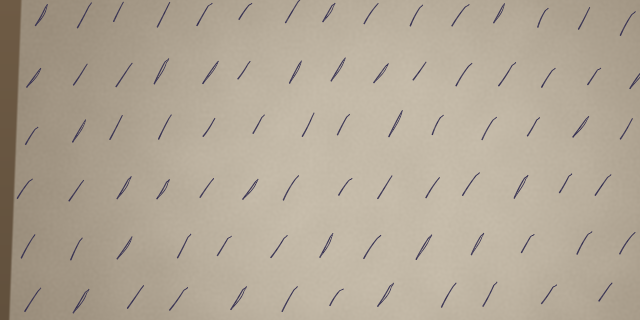
A Shadertoy shader for this pattern:

```glsl
#define PAPER_LIT vec3(0.77, 0.73, 0.66)
#define PAPER_DIM vec3(0.60, 0.55, 0.48)
#define TABLE vec3(0.40, 0.33, 0.25)
#define INK vec3(0.19, 0.17, 0.31)
#define STROKE_HALF 0.039
#define STROKE_RADIUS 0.0021
#define STROKE_ANGLE 1.03
#define JITTER 0.14
#define LOOP_CHANCE 0.27
#define ROW_BOW 0.024
#define GRAIN 0.018

const int ROW_COUNT = 6;

// Each row: first x, spacing, height at left, slope
const vec4 ROWS[ROW_COUNT] = vec4[](
    vec4(0.125, 0.1304, 0.945, -0.006),
    vec4(0.104, 0.1341, 0.754, 0.000),
    vec4(0.089, 0.1428, 0.578, 0.008),
    vec4(0.089, 0.1394, 0.407, 0.010),
    vec4(0.086, 0.1560, 0.227, 0.006),
    vec4(0.094, 0.1617, 0.063, 0.010));

vec2 hash2(vec2 p) {
    vec3 q = fract(p.xyx * vec3(0.1031, 0.1030, 0.0973));
    q += dot(q, q.yzx + 33.33);
    return fract((q.xx + q.yz) * q.zy);
}

float gradientDot(vec2 cell, vec2 offset) {
    return dot(hash2(cell) * 2.0 - 1.0, offset);
}

float gradientNoise(vec2 p) {
    vec2 i = floor(p), f = fract(p);
    vec2 u = f * f * (3.0 - 2.0 * f);
    vec2 e = vec2(0.0, 1.0);
    return mix(mix(gradientDot(i, f), gradientDot(i + e.yx, f - e.yx), u.x),
               mix(gradientDot(i + e.xy, f - e.xy), gradientDot(i + 1.0, f - 1.0), u.x), u.y);
}

// Distance to a pen trace bowed sideways, in (across, along) coordinates
float traceDistance(vec2 q, float halfLength, float offset) {
    return length(vec2(q.x - offset, max(abs(q.y) - halfLength, 0.0)));
}

// Ink coverage of one slanted stroke, with optional hook and return loop
float strokeCoverage(vec2 p, vec2 id, float pixel) {
    vec2 form = hash2(id + 17.3), tip = hash2(id + 41.7);
    float angle = STROKE_ANGLE + (form.x - 0.5) * 0.18;
    vec2 axis = vec2(cos(angle), sin(angle));
    vec2 q = vec2(dot(p, vec2(axis.y, -axis.x)), dot(p, axis));
    float halfLength = STROKE_HALF * mix(0.80, 1.16, form.y);
    float t = clamp(q.y / halfLength, -1.0, 1.0);

    float bend = (tip.x - 0.4) * 0.005 * t * t;
    float hook = 0.006 * tip.y * smoothstep(0.65, 1.0, t);
    float radius = STROKE_RADIUS * mix(0.75, 1.1, 0.5 - 0.5 * t);
    float d = traceDistance(q, halfLength, bend + hook) - radius;

    if (hash2(id + 73.1).x < LOOP_CHANCE) {
        float belly = mix(0.006, 0.009, tip.y) * (1.0 - t * t) * (0.8 + 0.4 * t);
        d = min(d, traceDistance(q, halfLength, bend + hook + belly) - radius * 0.7);
    }
    float pressure = 0.88 + 0.25 * gradientNoise(vec2(t * 4.0, id.x * 7.1 + id.y * 3.7));
    return pressure * (1.0 - smoothstep(-0.6 * pixel, 0.6 * pixel, d));
}

// Ink from all rows, testing only the strokes near p
float rowsCoverage(vec2 p, float pixel) {
    float ink = 0.0;
    for (int r = 0; r < ROW_COUNT; r++) {
        vec4 row = ROWS[r];
        float nearest = round((p.x - row.x) / row.y);
        for (int k = -1; k <= 1; k++) {
            float column = nearest + float(k);
            float x = row.x + column * row.y;
            if (column < 0.0 || x > 2.0) continue;
            vec2 id = vec2(column, float(r));
            vec2 shift = hash2(id + 5.9) - 0.5;
            float bow = ROW_BOW * x * (2.0 - x) * smoothstep(0.4, 0.58, row.z);
            vec2 center = vec2(x + shift.x * 2.0 * JITTER * row.y,
                               row.z + row.w * x + bow + shift.y * 0.014);
            ink = max(ink, strokeCoverage(p - center, id, pixel));
        }
    }
    return ink;
}

void mainImage(out vec4 fragColor, in vec2 fragCoord) {
    vec2 p = fragCoord / iResolution.y;
    float pixel = 1.0 / iResolution.y;

    // Paper under a soft lamp
    float lampDistance = length((p - vec2(1.2, 0.42)) * vec2(0.8, 0.9));
    vec3 color = mix(PAPER_LIT, PAPER_DIM, smoothstep(0.2, 1.08, lampDistance));
    color += GRAIN * (gradientNoise(p * 9.0) + gradientNoise(p * 90.0));

    // Pen strokes
    color = mix(color, INK, rowsCoverage(p, pixel));

    // Table showing past the slanted left edge
    float edge = mix(0.029, 0.067, p.y);
    float table = 1.0 - smoothstep(-1.5 * pixel, 1.5 * pixel, p.x - edge);
    color = mix(color, TABLE * mix(0.95, 1.08, p.y), table);

    fragColor = vec4(color, 1.0);
}
```
